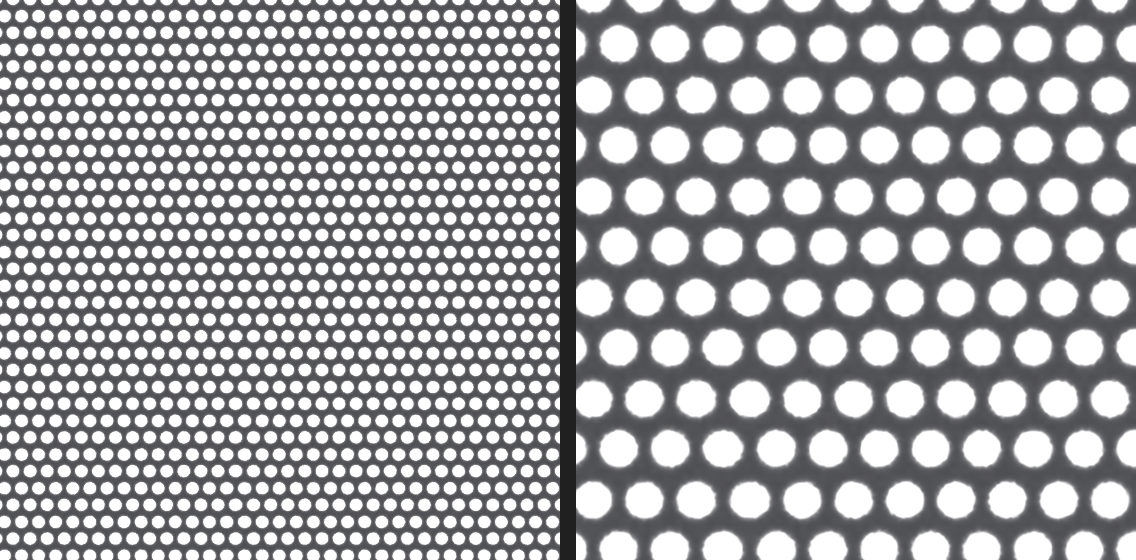
Left, the full canvas; right, a detail of the centre.
A Shadertoy shader for this pattern:

```glsl
// Perforated dark grey metal sheet: staggered rows of round white holes with soft, slightly ragged rims.

float hash(vec2 p) {
    vec3 q = fract(vec3(p.xyx) * 0.1031);
    q += dot(q, q.yzx + 33.33);
    return fract((q.x + q.y) * q.z);
}

float valueNoise(vec2 p) {
    vec2 cell = floor(p), f = fract(p);
    f = f * f * (3.0 - 2.0 * f);
    return mix(mix(hash(cell), hash(cell + vec2(1, 0)), f.x),
               mix(hash(cell + vec2(0, 1)), hash(cell + vec2(1, 1)), f.x), f.y);
}

// Offset from the nearest hole centre; every other row shifts by half a pitch.
vec2 offsetFromHole(vec2 p) {
    vec2 pitch = vec2(23.43, 23.125);
    float row = round((p.y + 1.0) / pitch.y);
    float isEven = 1.0 - mod(row, 2.0);
    float y = p.y + 1.0 - row * pitch.y + 0.4 * isEven;

    // The columns spread slightly left of the middle.
    float x = p.x - 2.0 * smoothstep(300.0, 355.0, p.x) - 6.1 - 0.5 * pitch.x * isEven;
    x -= pitch.x * round(x / pitch.x);
    return vec2(x, y);
}

void mainImage(out vec4 fragColor, in vec2 fragCoord) {
    // The canvas is 768 units high, measured down from the top.
    float pixel = 768.0 / iResolution.y;
    vec2 p = vec2(fragCoord.x, iResolution.y - fragCoord.y) * pixel;

    // Distance to the hole centre, roughened along the edge.
    float radius = length(offsetFromHole(p) * vec2(0.985, 1.015));
    radius += 0.7 * (valueNoise(p * 0.55) - 0.5);

    // Metal with faint grain and a light rim that fades outward.
    vec3 metal = vec3(0.318, 0.32, 0.332) + 0.025 * (valueNoise(p * 0.35 + 71.0) - 0.5);
    metal += 0.3 * exp(-max(radius - 8.7, 0.0) / 0.8);

    float softness = max(0.55, 0.5 * pixel);
    float hole = 1.0 - smoothstep(8.4 - softness, 8.4 + softness, radius);
    fragColor = vec4(mix(metal, vec3(1.0), hole), 1.0);
}
```
